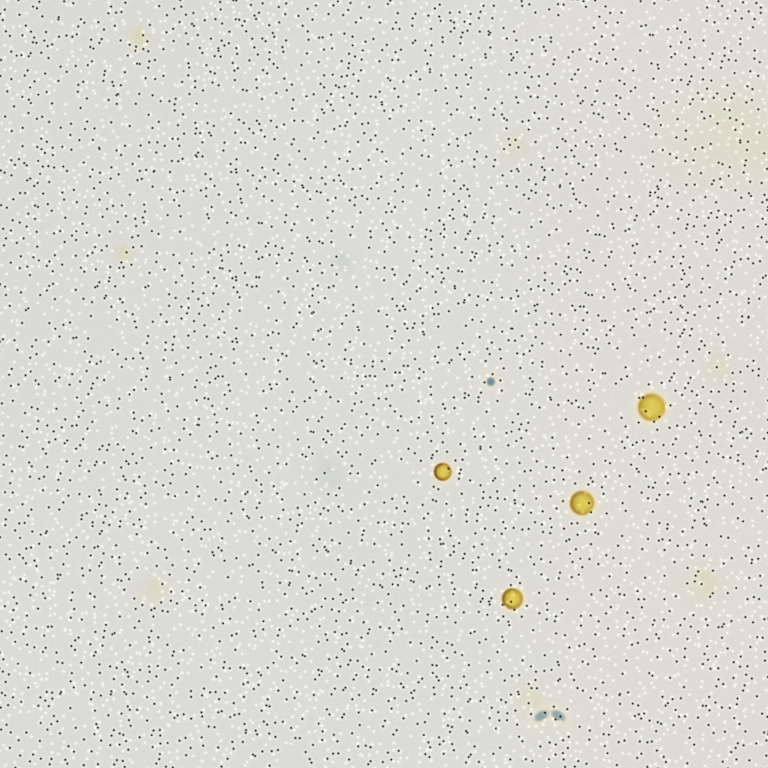
Give the GLSL for this texture, as a Shadertoy shader.

```glsl
// Pale warm-grey film peppered with fine dark and light dots, with a few
// yellow droplets, blue specks and faint stains. Dots come from jittered hash
// grids; droplets and stains are spread by a low-discrepancy sequence.

#define BASE_COLOR   vec3(0.862, 0.861, 0.837)
#define DOT_GRID     100.0
#define DARK_CHANCE  0.34
#define LIGHT_CHANCE 0.45
#define DARK_SIZE    0.00135
#define LIGHT_SIZE   0.0019
#define DARK_DEPTH   0.78
#define LIGHT_GAIN   0.12
#define DROPLETS     4
#define STAINS       9

const vec2 SPREAD = vec2(0.755, 0.570);
const vec3 YELLOW = vec3(0.85, 0.77, 0.33);
const vec3 BROWN  = vec3(0.53, 0.38, 0.13);
const vec3 CREAM  = vec3(0.94, 0.89, 0.79);
const vec3 BLUE   = vec3(0.45, 0.57, 0.60);

vec3 hash3(vec2 p) {
    vec3 q = fract(p.xyx * vec3(0.1031, 0.1030, 0.0973));
    q += dot(q, q.yxz + 33.33);
    return fract((q.xxy + q.yzz) * q.zyx);
}

float valueNoise(vec2 p) {
    vec2 cell = floor(p), f = fract(p);
    f = f * f * (3.0 - 2.0 * f);
    float low  = mix(hash3(cell).x, hash3(cell + vec2(1, 0)).x, f.x);
    float high = mix(hash3(cell + vec2(0, 1)).x, hash3(cell + 1.0).x, f.x);
    return mix(low, high, f.y);
}

// Distance to the nearest dot of a sparse, jittered grid.
float dotDistance(vec2 uv, float chance, float seed) {
    vec2 p = uv * DOT_GRID + seed * 0.37;
    vec2 home = floor(p);
    float nearest = 4.0;
    for (int y = -1; y <= 1; y++)
    for (int x = -1; x <= 1; x++) {
        vec2 cell = home + vec2(x, y);
        vec3 h = hash3(cell + seed);
        if (h.z < chance) nearest = min(nearest, length(cell + h.xy - p));
    }
    return nearest / DOT_GRID;
}

float bell(float d, float size) {
    return exp(-d * d / (size * size));
}

// Soft tinted smudge with a mottled outline.
vec3 addStain(vec3 color, vec2 offset, float size, vec3 tint, float amount) {
    float mottle = 0.4 + 0.9 * valueNoise(offset * 1.6 / size + 40.0);
    return mix(color, tint, amount * mottle * bell(length(offset), size));
}

// Round droplet: pale glow, darker rim, clear yellow heart.
vec3 addDroplet(vec3 color, vec2 offset, float radius, float rimStrength) {
    float d = length(offset);
    color = mix(color, CREAM, 0.65 * bell(max(d - radius, 0.0), radius * 0.4));
    float shade = 0.65 - 0.35 * offset.x / radius;
    float rim = bell(d - radius * 0.85, radius * 0.25) * rimStrength * shade;
    vec3 body = mix(YELLOW, BROWN, clamp(rim, 0.0, 1.0));
    body += 0.05 * (valueNoise(offset * 2.5 / radius + 20.0) - 0.5);
    return mix(color, body, 1.0 - smoothstep(radius * 0.8, radius * 1.1, d));
}

// Small bluish speck with a cream fringe.
vec3 addSpeck(vec3 color, vec2 offset, float radius, float strength) {
    float d = length(offset);
    color = mix(color, CREAM, 0.7 * bell(d, radius * 1.6));
    return mix(color, BLUE, strength * (1.0 - smoothstep(radius * 0.4, radius * 1.1, d)));
}

void mainImage(out vec4 fragColor, in vec2 fragCoord) {
    vec2 uv = fragCoord / iResolution.y;

    // Film with slow drift in tone, warmer toward the right.
    vec3 color = BASE_COLOR + 0.008 * (valueNoise(uv * 4.0 + 7.0) - 0.5);
    color += vec3(0.004, 0.003, -0.006) * (uv.x - 0.5);
    color += 0.010 * (valueNoise(uv * 240.0) - 0.5);

    // Faint stains, and one wide yellow haze near the upper right.
    color = addStain(color, (uv - vec2(0.95, 0.82)) * vec2(0.7, 1.0), 0.05, YELLOW, 0.13);
    for (int i = 0; i < STAINS; i++) {
        vec2 center = fract(vec2(0.16, 0.67) + SPREAD * float(i));
        vec3 h = hash3(vec2(i, 5));
        vec3 tint = i % 4 == 3 ? BLUE : YELLOW;
        color = addStain(color, uv - center, mix(0.008, 0.022, h.x), tint, mix(0.10, 0.28, h.y));
    }

    // Yellow droplets gather at the lower right; smaller ones have darker rims.
    for (int i = 0; i < DROPLETS; i++) {
        float k = float(i);
        vec2 center = mix(vec2(0.56, 0.20), vec2(0.93, 0.49), fract(vec2(0.78, 0.93) + SPREAD * k));
        color = addDroplet(color, uv - center, 0.019 - 0.0022 * k, 0.45 + 0.25 * k);
    }

    // Twin blue specks by mirroring, and a single darker one.
    vec2 twin = uv - vec2(0.716, 0.068);
    twin.x = abs(twin.x) - 0.011;
    twin.y += 0.35 * twin.x;
    color = addSpeck(color, twin * vec2(0.8, 1.1), 0.009, 0.75);
    color = addSpeck(color, uv - vec2(0.639, 0.503), 0.007, 1.0);

    // Light dots, then dark dots with a thin bright ring.
    float pixel = 0.6 / iResolution.y;
    float light = dotDistance(uv, LIGHT_CHANCE, 211.0);
    color += LIGHT_GAIN * bell(light, max(LIGHT_SIZE, pixel));
    float dark = dotDistance(uv, DARK_CHANCE, 17.0);
    color += 0.035 * bell(dark - 0.0036, 0.0012);
    color = mix(color, vec3(0.07), DARK_DEPTH * 1.2 * bell(dark, max(DARK_SIZE, pixel)));

    fragColor = vec4(clamp(color, 0.0, 1.0), 1.0);
}
```
